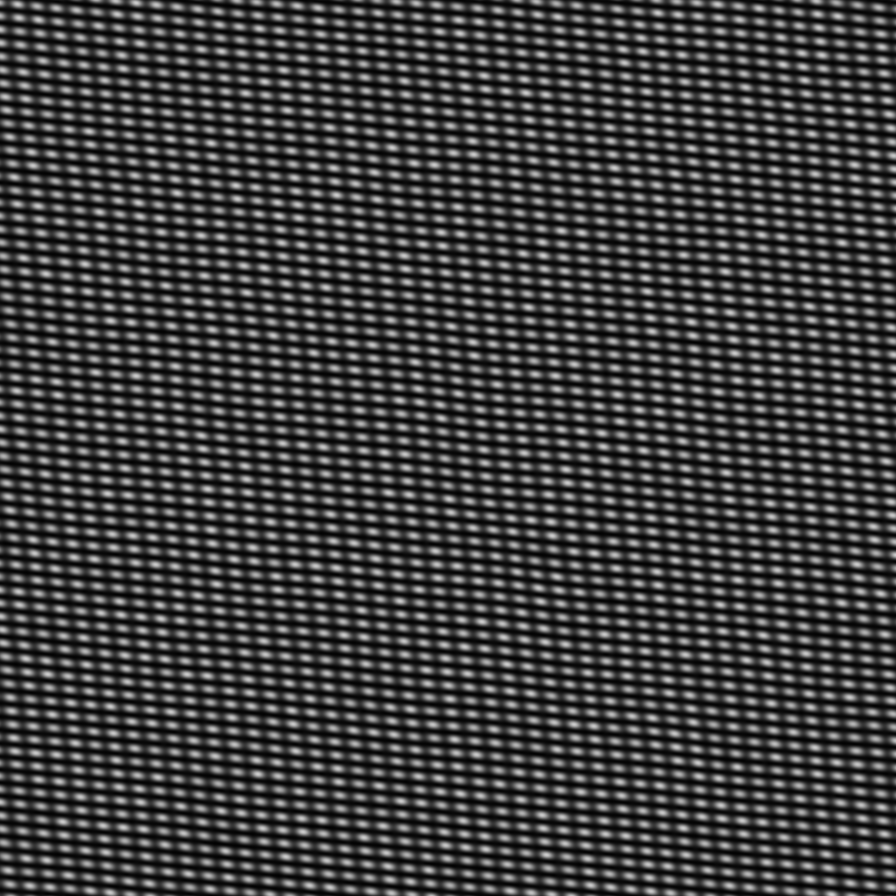
Reproduce this pattern procedurally as a three.js fragment shader.

```glsl
// Fine grey weave: rows of soft, wide bright beads on near-black.
// Two slightly slanted cosine waves are multiplied, so each crossing of
// a row and a column is one bead; smooth noise bends and shades them.

#define COLUMNS 44.75
#define ROWS 67.25
#define COLUMN_SLANT 0.105
#define ROW_SLANT 0.095
#define PHASE vec2(0.82, 0.26)
#define BLACK_LEVEL 0.022
#define BEAD_LEVEL 0.72
#define GAP_LEVEL 0.28
#define WOBBLE 0.14
#define SHADE_VARIATION 0.16
#define GRAIN 0.03

varying vec2 vUv;

const float TAU = 6.28318531;

float hash(vec2 cell) {
  vec3 p = fract(vec3(cell.xyx) * 0.1031);
  p += dot(p, p.yzx + 33.33);
  return fract((p.x + p.y) * p.z);
}

// Smooth value noise from 0 to 1
float noise(vec2 p) {
  vec2 cell = floor(p);
  vec2 f = fract(p);
  f = f * f * (3.0 - 2.0 * f);
  float low = mix(hash(cell), hash(cell + vec2(1.0, 0.0)), f.x);
  float high = mix(hash(cell + vec2(0.0, 1.0)), hash(cell + 1.0), f.x);
  return mix(low, high, f.y);
}

// Soft wave with its crest at whole numbers
float crest(float phase) {
  return 0.5 + 0.5 * cos(TAU * phase);
}

void main() {
  // Measure down from the top edge
  vec2 p = vec2(vUv.x, 1.0 - vUv.y);

  // Slanted lattice, bent a little by slow noise
  vec2 lattice = vec2(COLUMNS * (p.x - COLUMN_SLANT * p.y),
                      ROWS * (p.y - ROW_SLANT * p.x)) - PHASE;
  vec2 bend = vec2(noise(p * 13.0), noise(p * 11.0 + 40.0)) - 0.5;
  vec2 thread = lattice + WOBBLE * bend;

  // Rows fall to black between them, columns only to a dim grey
  float bead = crest(thread.y) * mix(GAP_LEVEL, 1.0, crest(thread.x));

  // Uneven brightness from bead to bead, then a faint grain
  float shade = 1.0 + SHADE_VARIATION * (noise(lattice + 70.0) - 0.5);
  float grain = GRAIN * (noise(p * 170.0) - 0.5);
  float grey = BLACK_LEVEL + BEAD_LEVEL * bead * shade + grain;

  gl_FragColor = vec4(vec3(clamp(grey, 0.0, 1.0)), 1.0);
}
```
